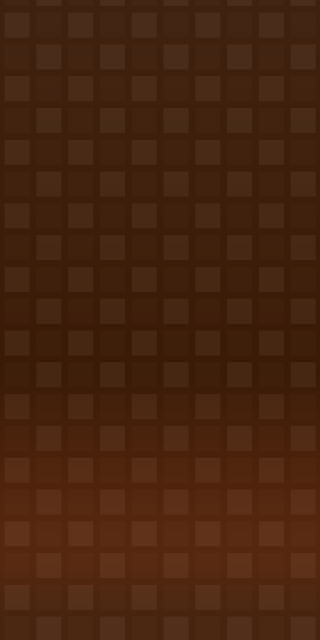
A Shadertoy shader for this pattern:

```glsl
// Lengths are fractions of the canvas width
const float PITCH = 0.09935;
const float TILE_SIZE = 0.0781;
const vec2 FIRST_TILE = vec2(0.0143, -0.0052);

const vec3 TILE_TINT = vec3(1.0, 0.92, 0.84);
const float DIM_OPACITY = 0.018;
const float BRIGHT_OPACITY = 0.056;

// Backdrop colours from bottom to top
const vec3 BASE_BROWN = vec3(0.278, 0.142, 0.058);
const vec3 EMBER_RED = vec3(0.338, 0.153, 0.057);
const vec3 RUST = vec3(0.298, 0.132, 0.042);
const vec3 DARK_COCOA = vec3(0.230, 0.106, 0.024);
const vec3 TOP_BROWN = vec3(0.248, 0.131, 0.060);

float ramp(float from, float to, float height) {
    return clamp((height - from) / (to - from), 0.0, 1.0);
}

vec3 backdrop(float height) {
    vec3 color = mix(BASE_BROWN, EMBER_RED, smoothstep(0.02, 0.14, height));
    color = mix(color, RUST, ramp(0.17, 0.28, height));
    color = mix(color, DARK_COCOA, ramp(0.28, 0.41, height));
    return mix(color, TOP_BROWN, ramp(0.45, 1.0, height));
}

// Coverage of a square tile centred in its cell
float tileMask(vec2 offset, float pixel) {
    vec2 edge = 0.5 * TILE_SIZE - abs(offset);
    vec2 coverage = clamp(edge / pixel + 0.5, 0.0, 1.0);
    return coverage.x * coverage.y;
}

void mainImage(out vec4 fragColor, in vec2 fragCoord) {
    float pixel = 1.0 / iResolution.x;
    vec2 position = fragCoord * pixel;

    // Grid cells, each with a tile in its middle
    vec2 grid = (position - FIRST_TILE - 0.5 * TILE_SIZE) / PITCH + 0.5;
    vec2 cell = floor(grid);
    vec2 offset = (fract(grid) - 0.5) * PITCH;

    // Checkerboard of bright and dim translucent tiles
    float bright = mod(cell.x + cell.y, 2.0);
    float opacity = mix(DIM_OPACITY, BRIGHT_OPACITY, bright);
    vec3 color = backdrop(fragCoord.y / iResolution.y);
    color = mix(color, TILE_TINT, opacity * tileMask(offset, pixel));

    fragColor = vec4(color, 1.0);
}
```
